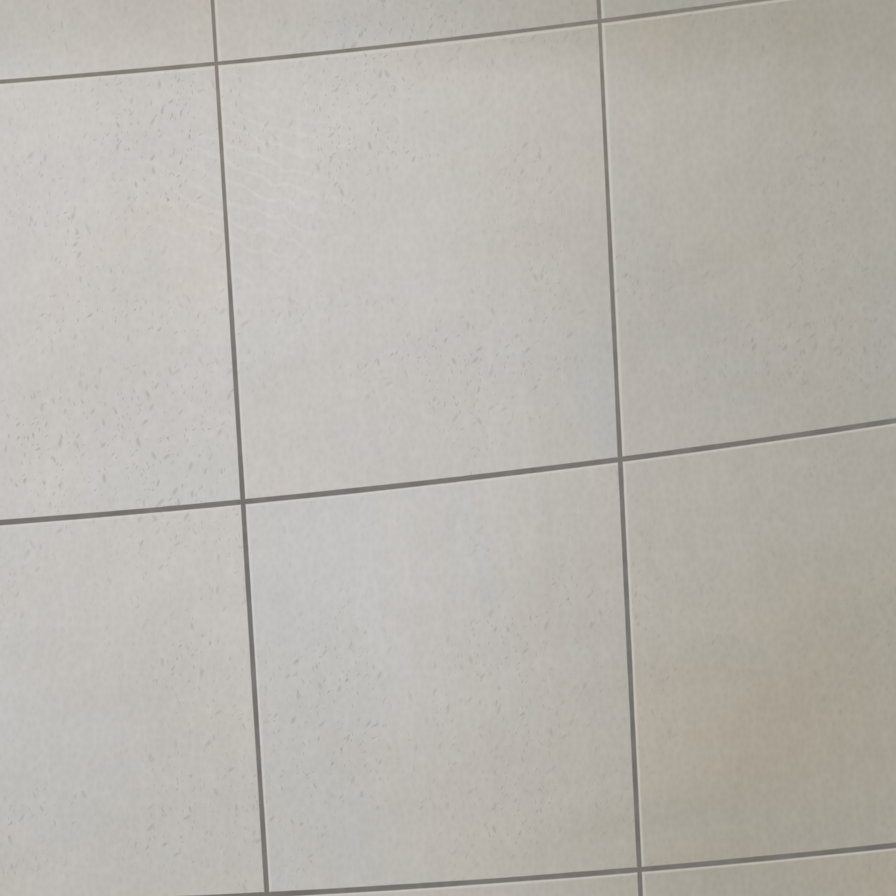
Write a Shadertoy shader that draws this texture.

```glsl
// Pale stone floor tiles with thin dark grout, seen at a slight slant.

const vec3 PALE_STONE  = vec3(0.79, 0.78, 0.77);
const vec3 SHADE_STONE = vec3(0.65, 0.63, 0.585);
const vec3 GROUT       = vec3(0.44, 0.425, 0.41);
const vec3 SPECK       = vec3(0.56, 0.55, 0.53);
const vec3 LIP         = vec3(0.84, 0.83, 0.80);

vec2 hash2(vec2 p) {
    vec3 q = fract(p.xyx * vec3(0.1031, 0.1030, 0.0973));
    q += dot(q, q.yzx + 33.33);
    return fract((q.xx + q.yz) * q.zy);
}

// Soft blotches from layered, rotated sines, about -1 to 1.
float mottle(vec2 p) {
    float sum = 0.0, amp = 0.5;
    for (int i = 0; i < 5; i++) {
        p = mat2(0.8, 0.6, -0.6, 0.8) * p * 1.7 + 3.1;
        p += 0.6 * sin(p.yx * 1.3);
        sum += amp * sin(p.x) * sin(p.y);
        amp *= 0.68;
    }
    return sum;
}

// Scattered slanted flecks: one jittered ellipse per cell, some left out.
float flecks(vec2 p, float density) {
    vec2 cell = floor(p);
    float cover = 0.0;
    for (int j = -1; j <= 1; j++)
    for (int i = -1; i <= 1; i++) {
        vec2 id = cell + vec2(i, j);
        vec2 spot = hash2(id), kind = hash2(id + 71.0);
        vec2 d = p - id - spot;
        float a = 0.5 + 1.6 * kind.y;
        d = mat2(cos(a), -sin(a), sin(a), cos(a)) * d;
        float r = length(d * vec2(1.0, 2.4)) / (0.2 + 0.4 * spot.y);
        cover = max(cover, step(kind.x, density) * smoothstep(1.0, 0.2, r));
    }
    return cover;
}

// Nearest cell-point distance, used as fine surface grain.
float cellular(vec2 p) {
    vec2 cell = floor(p);
    float nearest = 2.0;
    for (int j = -1; j <= 1; j++)
    for (int i = -1; i <= 1; i++) {
        vec2 id = cell + vec2(i, j);
        nearest = min(nearest, length(p - id - hash2(id)));
    }
    return nearest;
}

// Tile size at p; columns widen upward, lower rows grow rightward.
vec2 tileSize(vec2 p, float seam) {
    float rowHeight = p.y > seam ? 0.492 : 0.427 + 0.047 * p.x;
    return vec2(0.417 + 0.014 * p.y, rowHeight);
}

float lineMask(float d, float halfWidth, float blur) {
    return 1.0 - smoothstep(halfWidth - blur, halfWidth + blur, abs(d));
}

// Stone shade: bright at upper left, dimmer to the right, base and top.
vec3 stone(vec2 p, vec2 tile) {
    float shade = 0.8 * smoothstep(0.33, 1.05, p.x)
                + 0.28 * smoothstep(0.55, 0.0, p.y)
                + 0.30 * smoothstep(0.88, 1.0, p.y);
    shade += 0.08 + 0.10 * mottle(p * 5.0) + 0.05 * (hash2(tile + 9.0).x - 0.5);
    vec3 col = mix(PALE_STONE, SHADE_STONE, clamp(shade, 0.0, 1.0));
    float hue = mottle(p * 3.0 + tile * 4.7);
    return col + hue * vec3(0.010, 0.0, -0.012);
}

void mainImage(out vec4 fragColor, in vec2 fragCoord) {
    vec2 p = fragCoord / iResolution.xy;
    float blur = max(0.0011, 0.75 / iResolution.y);

    // Slanted, gently bowed tile grid
    float seam = 0.4167 + 0.075 * p.x + 0.039 * p.x * p.x;
    vec2 size = tileSize(p, seam);
    vec2 grid = vec2(p.x - 0.298 + 0.061 * p.y, p.y - seam) / size;
    vec2 tile = floor(grid);
    vec2 d = (fract(grid + 0.5) - 0.5) * size;

    // Stone with grain, faint brushing and clustered flecks
    vec3 col = stone(p, tile);
    col += 0.022 * (cellular(p * vec2(150.0, 105.0)) - 0.5);
    col += 0.008 * mottle(p * vec2(70.0, 35.0));
    float brushed = exp(-90.0 * dot(p - vec2(0.28, 0.79), p - vec2(0.28, 0.79)));
    float sweep = sin(300.0 * (p.y + 0.35 * p.x) + 5.0 * mottle(p * 9.0));
    col += 0.018 * brushed * smoothstep(0.5, 1.0, sweep);
    vec2 q = p + tile * 0.37;
    float cluster = smoothstep(-0.25, 0.6, mottle(q * 7.0 + 2.0));
    float wear = 0.30 * flecks(q * 75.0, 0.30) + 0.24 * flecks(q * 140.0, 0.35);
    col = mix(col, SPECK, wear * (0.2 + 0.8 * cluster));

    // Pale lips beside the joints, then the grout with uneven width
    float lip = max(lineMask(d.x - 0.0042, 0.0012, 0.0016),
                    lineMask(d.y + 0.0044, 0.0012, 0.0016));
    col = mix(col, LIP, 0.45 * lip);
    float uneven = 0.0003 * mottle(p * 14.0);
    float upper = smoothstep(0.4, 1.0, p.y);
    float joint = max(lineMask(d.x, 0.0026 - 0.0006 * upper + uneven, blur),
                      lineMask(d.y, 0.0029 - 0.0007 * upper + uneven, blur));
    vec3 groutCol = GROUT + 0.06 * upper * vec3(1.0, 0.85, 0.6);
    col = mix(col, groutCol + 0.03 * mottle(p * 40.0), 0.92 * joint);

    fragColor = vec4(clamp(col, 0.0, 1.0), 1.0);
}
```
